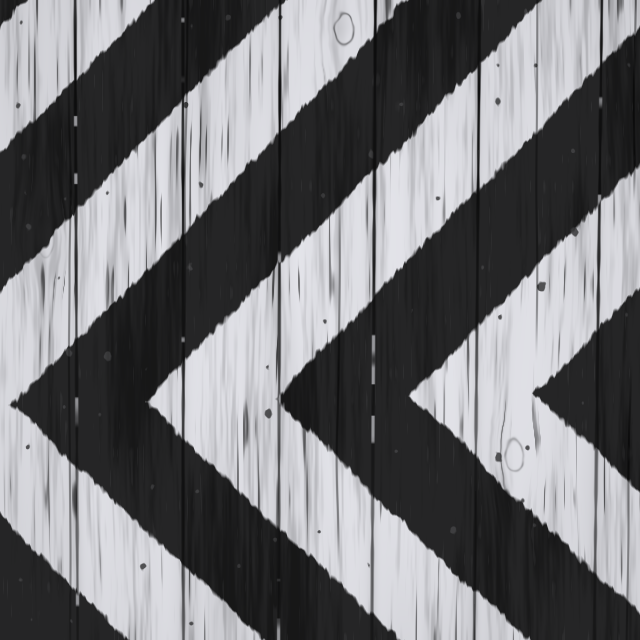
Give the GLSL for this pattern, as a WebGL 1 fragment shader.

```glsl
precision highp float;
// Black and white chevrons painted on worn vertical wooden planks, pointing left.

#define PERIOD 0.41        // horizontal distance between chevrons
#define APEX_X 0.020       // tip of the first dark chevron
#define AXIS_Y 0.367       // height of the tips at the left border
#define AXIS_TILT 0.022
#define DARK_PART 0.51     // dark share of one period
#define PLANK_WIDTH 0.1615
#define SEAM_HALF 0.0023
#define EDGE_ROUGH 0.0065
#define WEAR 0.40          // depth of the cracks in the white paint
#define WHITE_LEVEL 0.905
#define DARK_LEVEL 0.145

uniform vec2 u_resolution;

float hash(vec2 p) {
  return fract(sin(dot(p, vec2(127.1, 311.7))) * 43758.545);
}

float noise(vec2 p) {
  vec2 i = floor(p), f = fract(p);
  f = f * f * (3.0 - 2.0 * f);
  return mix(mix(hash(i), hash(i + vec2(1.0, 0.0)), f.x),
             mix(hash(i + vec2(0.0, 1.0)), hash(i + vec2(1.0, 1.0)), f.x), f.y);
}

// Horizontal place of seam k; the boards differ in width and lean a little.
float seamX(float k, float y) {
  float uneven = 0.014 * cos((k - 0.8) * 1.164) - 0.011 + 0.0135 * step(4.5, k);
  return 0.122 + PLANK_WIDTH * k + uneven + mix(0.004, -0.012, k / 5.0) * (0.5 - y);
}

// Signed distance to the stripe border, negative inside dark paint.
float chevron(vec2 p) {
  float dy = p.y - AXIS_Y - AXIS_TILT * p.x;
  float u = p.x - APEX_X - abs(dy) * (dy < 0.0 ? 1.03 : 1.0);
  float t = abs(fract(u / PERIOD + 0.5 - 0.5 * DARK_PART) - 0.5);
  return (t - 0.5 * DARK_PART) * PERIOD * 0.707;
}

// Small scattered blobs, at most one per cell.
float specks(vec2 p) {
  vec2 g = p * 15.0, cell = floor(g);
  vec2 center = 0.25 + 0.5 * vec2(hash(cell + 3.1), hash(cell + 8.7));
  float radius = 0.025 + 0.065 * pow(hash(cell + 5.3), 3.0);
  float d = length((g - cell - center) * vec2(1.0, 0.75)) + 0.05 * (noise(p * 190.0) - 0.5);
  return step(0.80, hash(cell + 1.9)) * (1.0 - smoothstep(radius - 0.02, radius + 0.025, d));
}

void main() {
  float size = min(u_resolution.x, u_resolution.y);
  vec2 p = gl_FragCoord.xy / size;
  float px = 1.0 / size;

  // Planks, nearest seam and one hairline crack beside each seam
  float plank = 0.0, seamDist = 1.0, seamId = 0.0, hairline = 0.0;
  for (int i = 0; i < 6; i++) {
    float k = float(i);
    float d = p.x - seamX(k, p.y);
    plank += step(0.0, d);
    if (abs(d) < seamDist) { seamDist = abs(d); seamId = k; }
    float wiggle = 0.005 * noise(vec2(k * 7.0, p.y * 7.0)) + 0.014 * (p.y - 0.5) * (hash(vec2(k, 6.0)) - 0.5);
    float crack = abs(d - (hash(vec2(k, 2.0)) - 0.25) * 0.13 - wiggle);
    float reach = smoothstep(0.35, 0.6, noise(vec2(k * 13.0 + 4.0, p.y * 3.5)));
    hairline = max(hairline, reach * (1.0 - smoothstep(0.0005, 0.0012 + px, crack)));
  }

  // Knots: an oval outline that also bends the grain
  float knot = 0.0, bend = 0.0;
  for (int i = 0; i < 3; i++) {
    float n = float(i);
    vec2 d = p - fract(vec2(0.537, 0.953) + n * vec2(0.267, 0.337));
    float r = length(d * vec2(1.0, 0.55)) + 0.005 * (noise(p * 70.0) - 0.5);
    float outline = (r - 0.014) / 0.0015;
    knot += exp(-outline * outline) * (0.8 - 0.28 * n) * (0.4 + 0.6 * noise(p * 110.0));
    bend -= d.x * 0.65 * exp(-r * r * 700.0);
  }

  // Wood grain, stretched along the boards
  float gx = p.x + bend + 0.012 * noise(p * vec2(7.0, 3.0) + plank * 5.0);
  float broad = noise(vec2(gx * 65.0, p.y * 3.0) + plank * 17.0);
  float fine = noise(vec2(gx * 210.0, p.y * 9.0) + plank * 29.0);
  float fiber = noise(vec2(gx * 330.0, p.y * 24.0));
  float patches = noise(p * vec2(9.0, 5.0) + plank * 3.0);
  float grain = 0.35 * broad + 0.4 * fine + 0.25 * fiber;

  // Stripe mask with hand painted edges that shift from board to board
  float rough = (noise(p * vec2(150.0, 75.0)) - 0.5) + 0.6 * (fiber - 0.5) + 0.9 * (noise(p * 18.0) - 0.5);
  float shift = (hash(vec2(plank, 4.0)) - 0.5) * 0.006;
  float edge = chevron(p) + rough * EDGE_ROUGH + shift;
  float white = smoothstep(-0.0012 - px, 0.0012 + px, edge);

  // White paint
  float light = WHITE_LEVEL - 0.15 * smoothstep(0.42, 0.85, grain) - 0.07 * patches * broad;
  light += 0.03 * (hash(vec2(plank, 9.0)) - 0.5);
  light -= WEAR * smoothstep(0.80, 0.95, fine) * smoothstep(0.3, 0.7, patches + 0.3 * fiber);
  light -= 0.09 * exp(-seamDist / 0.006);
  light *= 1.0 - 0.16 * dot(p - 0.5, p - 0.5);
  float spots = specks(p);
  light = mix(light, 0.22, clamp(0.55 * hairline + 0.8 * knot + 0.85 * spots, 0.0, 1.0));

  // Dark paint
  float dark = DARK_LEVEL - 0.055 * smoothstep(0.4, 0.75, 0.6 * grain + 0.4 * patches);
  dark += 0.04 * smoothstep(0.83, 0.97, fiber) + 0.10 * spots - 0.05 * hairline;
  float value = mix(dark, light, white);

  // Seams, with pale chips where dark paint has flaked off
  float width = SEAM_HALF * (0.6 + 0.7 * noise(vec2(seamId * 11.0, p.y * 30.0)));
  float seam = 1.0 - smoothstep(width * 0.3, width + px, seamDist);
  float depth = mix(0.65, 1.0, smoothstep(0.2, 0.7, p.y)) * (0.75 + 0.25 * noise(vec2(seamId, p.y * 14.0)));
  value = mix(value, 0.05, seam * depth);
  float flake = smoothstep(0.84, 0.92, noise(vec2(seamId * 9.0 + 2.0, p.y * 32.0)));
  value = mix(value, 0.72, flake * (1.0 - white) * 0.8 * (1.0 - smoothstep(0.001, 0.0025 + px, seamDist)));

  gl_FragColor = vec4(clamp(value * vec3(0.993, 0.995, 1.02), 0.0, 1.0), 1.0);
}
```
